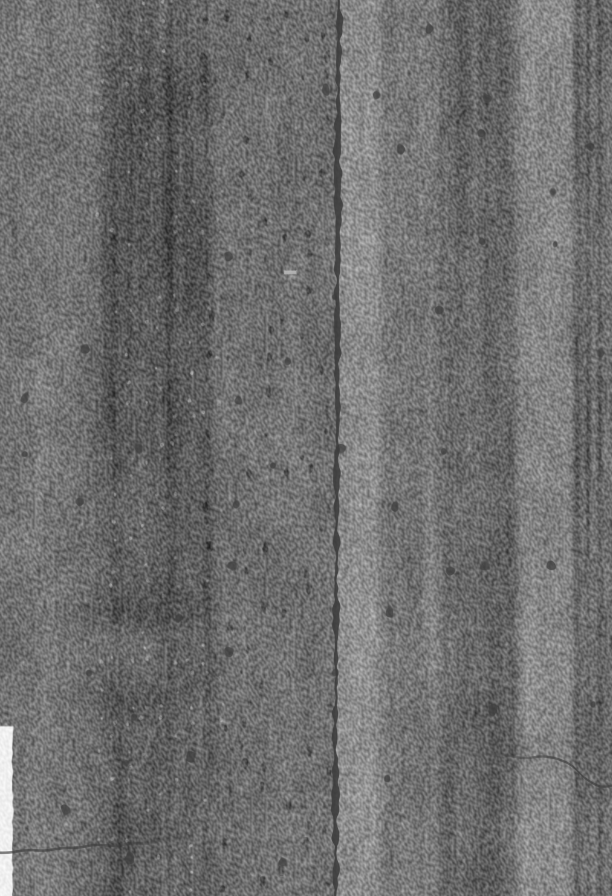
A WebGL 1 fragment shader for this texture:

```glsl
precision highp float;

uniform vec2 u_resolution;

const float BASE_TONE = 0.437;
const float CRACK_TONE = 0.23;
const float SPOT_TONE = 0.24;
const float PAINT_TONE = 0.94;

vec2 hash2(vec2 cell) {
  vec3 q = fract(cell.xyx * vec3(0.1031, 0.1030, 0.0973));
  q += dot(q, q.yzx + 33.33);
  return fract((q.xx + q.yz) * q.zy);
}

float cornerSlope(vec2 cell, vec2 offset) {
  float angle = 6.2832 * hash2(cell).x;
  return dot(vec2(cos(angle), sin(angle)), offset);
}

float gradientNoise(vec2 p) {
  vec2 cell = floor(p);
  vec2 f = p - cell;
  vec2 w = f * f * f * (f * (f * 6.0 - 15.0) + 10.0);
  vec2 e = vec2(1.0, 0.0);
  float low = mix(cornerSlope(cell, f), cornerSlope(cell + e, f - e), w.x);
  float high = mix(cornerSlope(cell + e.yx, f - e.yx), cornerSlope(cell + 1.0, f - 1.0), w.x);
  return mix(low, high, w.y);
}

// Soft-edged window from a to b
float band(float x, float a, float b, float soft) {
  return smoothstep(a - soft, a + soft, x) - smoothstep(b - soft, b + soft, x);
}

float stripe(float x, float center, float halfWidth) {
  float d = (x - center) / halfWidth;
  return exp(-d * d);
}

// One randomly sized, ragged spot in some cells of a grid
float scatter(vec2 p, float size, float chance, float radius, float stretch, float seed, float pixel) {
  vec2 cell = floor(p / size);
  vec2 pick = hash2(cell + seed);
  vec2 center = (cell + 0.25 + 0.5 * hash2(cell + seed + 57.0)) * size;
  vec2 d = (p - center) / vec2(1.0, stretch);
  float r = radius * (0.45 + 0.55 * pick.y) * (1.0 + 0.7 * gradientNoise(p * 0.6 / radius));
  return (1.0 - smoothstep(r - pixel, r + pixel, length(d))) * step(pick.x, chance);
}

float hairline(float d, float halfWidth, float pixel) {
  return 1.0 - smoothstep(halfWidth, halfWidth + 1.5 * pixel, abs(d));
}

// Broad wear bands across the lane
float laneTone(vec2 uv, float seam) {
  float x = uv.x + 0.008 * gradientNoise(uv * vec2(3.0, 9.0));
  float wear = 0.72 + 0.28 * smoothstep(0.35, 0.6, uv.y) + 0.5 * gradientNoise(uv * vec2(5.0, 8.0) + 4.0);
  wear *= 1.0 - 0.65 * band(uv.y, 0.25, 0.30, 0.025);
  wear *= 1.0 - 0.5 * smoothstep(0.9, 1.0, uv.y);
  float tone = BASE_TONE + 0.025 * band(x, 0.04, 0.12, 0.03);
  tone -= 0.095 * wear * band(x, 0.17, 0.34, 0.03);
  tone -= 0.04 * wear * (stripe(x, 0.187, 0.007) + stripe(x, 0.277, 0.006) + stripe(x, 0.337, 0.008));
  tone += 0.125 * seam * (1.0 - smoothstep(0.605, 0.635, x));
  tone += 0.03 * band(x, 0.62, 0.72, 0.02);
  tone -= 0.045 * band(x, 0.73, 0.84, 0.02);
  tone += 0.085 * band(x, 0.845, 0.935, 0.012);
  return tone;
}

// Long streaks dragged along the travel direction
float streaks(vec2 uv) {
  float strength = 0.45 + band(uv.x, 0.16, 0.35, 0.03) + 0.9 * band(uv.x, 0.66, 0.85, 0.03);
  float drag = 0.6 * gradientNoise(uv * vec2(38.0, 1.3)) + 0.5 * gradientNoise(uv * vec2(110.0, 2.5) + 9.0);
  float grooves = stripe(uv.x, 0.943, 0.006) + stripe(uv.x, 0.961, 0.004) + stripe(uv.x, 0.980, 0.004);
  return 0.08 * strength * drag - 0.1 * grooves * (0.8 + gradientNoise(uv * vec2(4.0, 5.0)));
}

float grain(vec2 p) {
  vec2 slanted = p + vec2(0.0, 0.35 * p.x);
  float fine = gradientNoise(slanted * vec2(310.0, 250.0));
  float coarse = gradientNoise(p * vec2(150.0, 95.0) + 31.0);
  return 0.21 * fine + 0.085 * coarse;
}

void main() {
  vec2 uv = gl_FragCoord.xy / u_resolution;
  vec2 p = gl_FragCoord.xy / u_resolution.y;
  float pixel = 1.0 / u_resolution.y;

  // Paving seam with a ragged crack along it
  float wander = 0.0022 * gradientNoise(vec2(3.0, p.y * 14.0)) + 0.002 * gradientNoise(vec2(8.0, p.y * 75.0));
  float seamOffset = p.x - (0.374 + 0.004 * uv.y + wander);
  float crackWidth = 0.0018 + 0.004 * gradientNoise(vec2(p.y * 60.0, 2.5)) + 0.002 * gradientNoise(vec2(p.y * 12.0, 6.5));
  float seam = smoothstep(-pixel, pixel, seamOffset);

  // Worn surface, stains and grain
  float tone = laneTone(uv, seam) + streaks(uv);
  tone += 0.05 * gradientNoise(p * vec2(14.0, 9.0)) + 0.05 * gradientNoise(p * vec2(45.0, 22.0));
  float stain = stripe(uv.y, 0.315, 0.022) + 0.6 * stripe(uv.y, 0.215, 0.02);
  tone -= 0.06 * stain * band(uv.x, 0.10, 0.26, 0.03);
  tone += grain(p);

  // Pale chips and dark spots
  float chips = scatter(p, 0.017, 0.35, 0.0021, 1.2, 11.0, pixel);
  tone += 0.17 * chips * (0.35 + 0.65 * band(uv.x, 0.15, 0.36, 0.03));
  float pits = scatter(p, 0.022, 0.3, 0.0034, 1.8, 23.0, pixel);
  tone -= 0.13 * pits * (0.25 + 0.75 * band(uv.x, 0.32, 0.55, 0.04));
  float spots = scatter(p, 0.058, 0.23, 0.0052, 1.2, 71.0, pixel);
  tone = mix(tone, SPOT_TONE, 0.75 * spots);
  tone = mix(tone, CRACK_TONE, 0.88 * hairline(seamOffset, max(crackWidth, 0.0004), pixel));

  // Thin cross cracks
  float jitter = 0.006 * gradientNoise(vec2(p.x * 35.0, 1.5));
  float rightCrack = uv.y - 0.158 + jitter + 0.035 * smoothstep(0.88, 1.0, uv.x);
  float leftCrack = uv.y - 0.049 - 0.04 * uv.x + jitter;
  float cracks = hairline(rightCrack, 0.0005, pixel) * smoothstep(0.7, 0.95, uv.x);
  cracks += hairline(leftCrack, 0.0006, pixel) * (1.0 - smoothstep(0.15, 0.33, uv.x));

  // Lane paint and a small pale fleck
  float paintEdge = 0.014 + 0.002 * gradientNoise(p * 90.0);
  float paint = (1.0 - smoothstep(paintEdge - pixel, paintEdge + pixel, p.x)) * (1.0 - smoothstep(0.188, 0.191, uv.y));
  tone = mix(tone, PAINT_TONE + 0.3 * grain(p), paint);
  vec2 fleckOffset = abs(p - vec2(0.324, 0.696)) - vec2(0.007, 0.002);
  float fleck = 1.0 - smoothstep(-pixel, pixel, max(fleckOffset.x, fleckOffset.y));
  tone = mix(tone, 0.74, 0.85 * fleck);
  tone = mix(tone, CRACK_TONE, 0.65 * cracks);

  gl_FragColor = vec4(vec3(clamp(tone, 0.0, 1.0)), 1.0);
}
```
